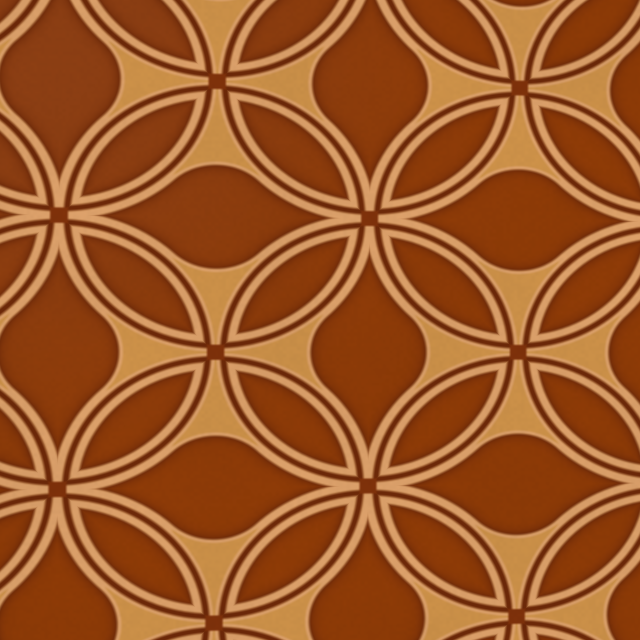
Write a three.js fragment shader that draws this pattern.

```glsl
varying vec2 vUv;

float hash(vec2 p) {
  return fract(sin(dot(p, vec2(127.1, 311.7))) * 43758.5453);
}

float valueNoise(vec2 p) {
  vec2 i = floor(p), f = fract(p);
  f = f * f * (3.0 - 2.0 * f);
  return mix(mix(hash(i), hash(i + vec2(1.0, 0.0)), f.x),
             mix(hash(i + vec2(0.0, 1.0)), hash(i + 1.0), f.x), f.y);
}

// Soft coverage of the region where the distance is negative
float inside(float d) {
  return 1.0 - smoothstep(-0.012, 0.012, d);
}

// Lattice coordinates, slightly compressed towards the right
vec2 latticeCoords(vec2 uv) {
  vec2 p = uv - vec2(0.091, 0.4496);
  p.x -= 0.006 * p.y;
  float column = 4.01 * p.x * (1.0 + 0.057 * p.x);
  float row = 4.666 * p.y * (1.0 + 0.0128 * column);
  return vec2(column, row - 1.0);
}

void main() {
  // Mirror into one triangle: plain node at (0,0), gold node at (1,1)
  vec2 q = 1.0 - abs(mod(latticeCoords(vUv), 2.0) - 1.0);
  q = vec2(max(q.x, q.y), min(q.x, q.y));

  // Petal outline, and the ogee panel centred at (1,0)
  float petal = length(q - vec2(0.0, 1.0)) - 0.95;
  vec2 c = vec2(1.0 - q.x, q.y);
  float panel = c.y > c.x ? 0.38 - length(c) : petal - 0.084;

  // Brown ground, darker along the rims and in the seams
  float depth = max(max(panel, -0.08 - petal), 0.0);
  vec3 brown = vec3(0.55, 0.228, 0.025);
  brown += vec3(-0.005, 0.015, 0.05) * (1.0 - smoothstep(0.1, 0.9, length(vUv - vec2(0.0, 1.0))));
  vec3 color = mix(brown, vec3(0.42, 0.155, 0.03), exp(-depth / 0.03));

  // Pale rims on both sides of the seam
  float innerRim = abs(petal + 0.049) - 0.031;
  float outerRim = max(panel, 0.018 - petal);
  float rim = min(innerRim, outerRim);
  vec3 pale = mix(vec3(0.72, 0.48, 0.28), vec3(0.85, 0.62, 0.41), smoothstep(0.0, 0.02, -rim));
  color = mix(color, pale, inside(rim));

  // Gold spokes around every second node
  float spoke = inside(outerRim + 0.028) * smoothstep(0.0, 0.08, c.y - c.x);
  color = mix(color, vec3(0.79, 0.56, 0.28), spoke);

  // Small brown squares at the nodes
  float node = min(q.x, 1.0 - q.y) - 0.056;
  color = mix(color, vec3(0.49, 0.19, 0.04), inside(node));

  // Faint mottling and grain
  float mottle = valueNoise(vUv * 9.0) - 0.5;
  float grain = valueNoise(vUv * 180.0) - 0.5;
  color *= 1.0 + 0.03 * mottle + 0.025 * grain;

  gl_FragColor = vec4(color, 1.0);
}
```
